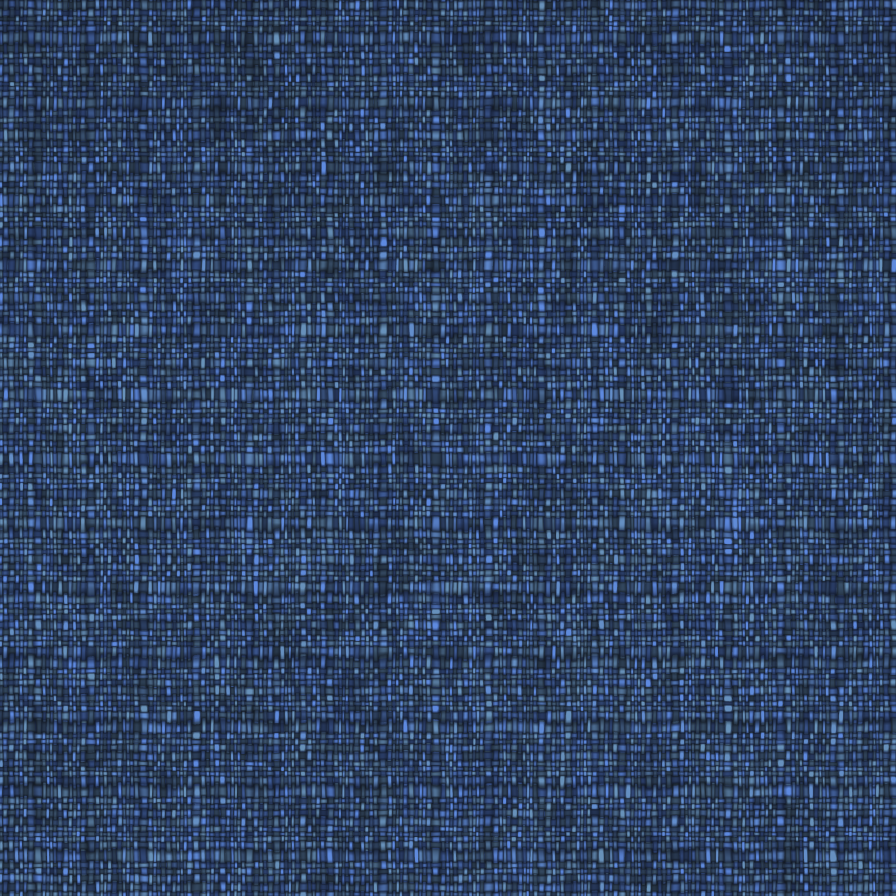
Write a Shadertoy shader that draws this texture.

```glsl
const vec2  THREADS       = vec2(184.0, 124.0); // warp and weft yarns across the canvas
const vec3  GAP_COLOR     = vec3(0.065, 0.090, 0.135);
const vec3  BODY_COLOR    = vec3(0.180, 0.258, 0.385);
const vec3  LIGHT_COLOR   = vec3(0.340, 0.490, 0.705);
const vec3  GREY_TINT     = vec3(1.05, 1.02, 0.91);
const vec3  BLUE_TINT     = vec3(0.95, 0.97, 1.10);
const float GAP_TONE      = 0.03;
const float WARP_GAIN     = 0.86;
const float WEFT_GAIN     = 0.66;
const float STITCH_SPREAD = 0.95;
const float SLUB_SPREAD   = 0.55;
const float SLUB_LENGTH   = 7.0;  // in stitches
const float SPACING       = 0.30; // uneven gaps between yarns, in yarn widths
const float DRIFT         = 0.10; // sideways sway of a yarn, in yarn widths
const float PI            = 3.14159;
const int   SAMPLES       = 3;    // per axis, for smooth edges

float hash(vec2 p) {
    vec3 q = fract(p.xyx * vec3(0.1031, 0.1030, 0.0973));
    q += dot(q, q.yzx + 33.33);
    return fract((q.x + q.y) * q.z);
}

// Thickness and shade drifting along one yarn
float slub(float yarn, float along) {
    float t = along / SLUB_LENGTH + 7.0 * hash(vec2(yarn, 3.0));
    float k = floor(t);
    return mix(hash(vec2(yarn, k)), hash(vec2(yarn, k + 1.0)), smoothstep(0.0, 1.0, t - k));
}

// Broad soft folds, darker toward the top
float clothShade(vec2 uv) {
    float folds = sin(uv.x * 7.0 + 2.0 * sin(uv.y * 5.0))
                + sin(uv.y * 17.0 + 1.5 * sin(uv.x * 6.0 + 1.0));
    return 1.04 - 0.11 * smoothstep(0.5, 1.0, uv.y) + 0.015 * folds;
}

// Height of a round yarn: x across, y along; side is +1 over, -1 under
float yarnHeight(vec2 local, float side, float thickness) {
    float edge = mix(0.44, 0.60, thickness);
    float roundness = 1.0 - smoothstep(0.14, edge, abs(local.x));
    return roundness * (0.5 + 0.5 * side * cos(PI * local.y));
}

vec3 weave(vec2 uv) {
    // Straight yarns with uneven spacing and a little sway
    vec2 p = uv * THREADS;
    p += SPACING * (sin(uv * vec2(97.0, 83.0)) + sin(uv * vec2(211.0, 173.0) + 1.0));
    p += DRIFT * sin(uv.yx * vec2(71.0, 59.0) + 4.0 * sin(uv * 90.0));
    vec2 cell = floor(p);
    vec2 local = p - cell - 0.5;
    float side = mod(cell.x + cell.y, 2.0) < 0.5 ? 1.0 : -1.0;

    // Two crossing yarns; the higher one shows
    float warpYarn = cell.x + 11.0;
    float weftYarn = cell.y + 411.0;
    float warpSlub = slub(warpYarn, p.y);
    float weftSlub = slub(weftYarn, p.x);
    float warpHeight = yarnHeight(local, side, warpSlub);
    float weftHeight = yarnHeight(local.yx, -side, weftSlub);
    bool warpShows = warpHeight > weftHeight;
    float thickness = warpShows ? warpSlub : weftSlub;

    // Brightness per stitch and per yarn
    float seed = warpShows ? 57.0 : 631.0;
    float stitch = 1.0 + STITCH_SPREAD * (hash(cell + seed) - 0.5);
    float streak = 1.0 + SLUB_SPREAD * (thickness - 0.5);
    float gain = warpShows ? WARP_GAIN : WEFT_GAIN;
    float tone = GAP_TONE + max(warpHeight, weftHeight) * gain * stitch * streak;
    tone = min(tone * clothShade(uv), 1.15);

    // Dyed fibre colour, from dull to saturated blue
    vec3 color = tone < 0.5 ? mix(GAP_COLOR, BODY_COLOR, tone * 2.0)
                            : mix(BODY_COLOR, LIGHT_COLOR, tone * 2.0 - 1.0);
    float along = warpShows ? p.y : p.x;
    float dye = 0.6 * hash(cell + seed + 203.0)
              + 0.4 * slub((warpShows ? warpYarn : weftYarn) + 900.0, along);
    return color * mix(GREY_TINT, BLUE_TINT, smoothstep(0.25, 0.75, dye));
}

void mainImage(out vec4 fragColor, in vec2 fragCoord) {
    vec3 sum = vec3(0.0);
    for (int y = 0; y < SAMPLES; y++) {
        for (int x = 0; x < SAMPLES; x++) {
            vec2 jitter = (vec2(x, y) + 0.5) / float(SAMPLES) - 0.5;
            sum += weave((fragCoord + jitter) / iResolution.y);
        }
    }
    fragColor = vec4(sum / float(SAMPLES * SAMPLES), 1.0);
}
```
